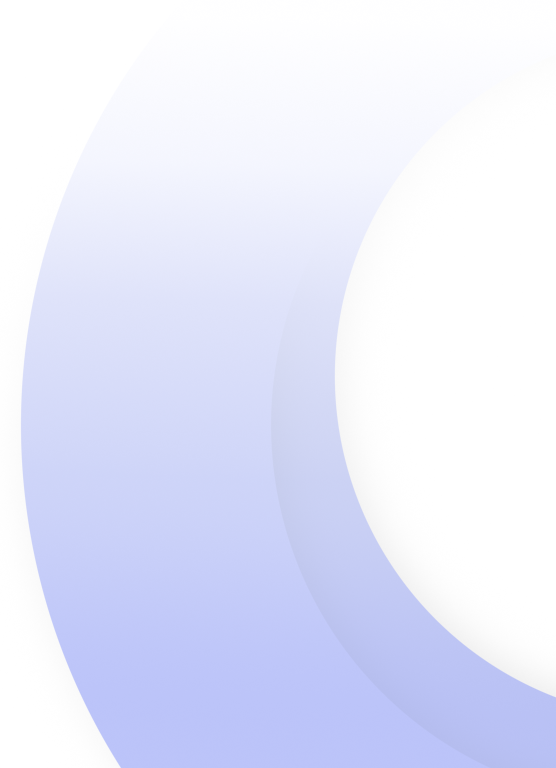
This background is drawn by a Shadertoy shader. Its source:

```glsl
// Draws a large pale periwinkle ring on white, with soft shadows and a vertical fade.

const vec3 WHITE = vec3(0.998, 0.998, 1.0);
const vec3 MIST = vec3(0.958, 0.964, 0.997);
const vec3 LILAC = vec3(0.875, 0.890, 0.980);
const vec3 PERIWINKLE = vec3(0.810, 0.835, 0.973);
const vec3 DEEP = vec3(0.735, 0.767, 0.976);

// Signed distance to a circle, negative inside.
float circle(vec2 p, vec2 center, float radius) {
    return length(p - center) - radius;
}

// Antialiased coverage of the inside of a shape.
float coverage(float dist, float pixel) {
    return 1.0 - smoothstep(-0.75 * pixel, 0.75 * pixel, dist);
}

// Shadow that fades away from an edge over the given width.
float softShadow(float dist, float width) {
    float d = max(dist, 0.0) / width;
    return exp(-d * d - d);
}

// Sineless hash in the range 0 to 1.
float hash(vec2 p) {
    vec3 q = fract(vec3(p.xyx) * 0.1031);
    q += dot(q, q.yzx + 33.33);
    return fract((q.x + q.y) * q.z);
}

// Vertical fade from deep periwinkle up to white.
vec3 ringColor(float height) {
    vec3 color = mix(DEEP, PERIWINKLE, smoothstep(0.06, 0.42, height));
    color = mix(color, LILAC, clamp((height - 0.38) / 0.23, 0.0, 1.0));
    color = mix(color, MIST, clamp((height - 0.61) / 0.18, 0.0, 1.0));
    return mix(color, WHITE, clamp((height - 0.79) / 0.19, 0.0, 1.0));
}

void mainImage(out vec4 fragColor, in vec2 fragCoord) {
    vec2 p = fragCoord / iResolution.y;
    float pixel = 1.0 / iResolution.y;

    float outer = circle(p, vec2(0.858, 0.4466), 0.8307);
    float middle = circle(p, vec2(0.845, 0.4466), 0.492);
    float inner = circle(p, vec2(0.884, 0.5104), 0.448);

    // White ground with a faint shadow around the lower ring
    float lowerFade = 1.0 - smoothstep(0.25, 0.85, p.y);
    vec3 color = vec3(1.0 - 0.022 * lowerFade * softShadow(outer, 0.035));

    // Ring body, its bands tilted slightly
    vec3 body = ringColor(p.y + 0.03 * (p.x - 0.2));

    // Inset shadow along the middle circle
    float insetFade = 1.0 - smoothstep(0.40, 0.72, p.y);
    float inset = 0.6 * softShadow(-middle, 0.045) + 0.4;
    body -= vec3(0.026, 0.026, 0.042) * inset * insetFade * coverage(middle, pixel);
    color = mix(color, body, coverage(outer, pixel));

    // White opening with a soft shadow inside its rim
    float rimFade = mix(0.055, 0.012, smoothstep(0.1, 0.9, p.y));
    vec3 opening = vec3(1.0 - rimFade * softShadow(-inner, 0.045));
    color = mix(color, opening, coverage(inner, pixel));

    // Dither to hide banding
    color += (hash(floor(fragCoord)) - 0.5) / 255.0;
    fragColor = vec4(clamp(color, 0.0, 1.0), 1.0);
}
```
